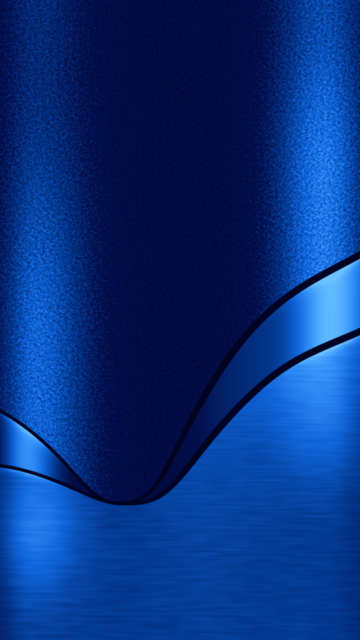
This background is drawn by a WebGL 1 fragment shader. Its source:

```glsl
precision highp float;
// Blue metal background: a grained dark panel above, a brushed panel below,
// and a glossy ribbon between two dark-edged curves. Cubic spans shape the
// curves; column glows drive one shared ramp from deep navy to icy blue.

#define ASPECT 0.5625
#define LEFT_GLOW 0.1
#define RIGHT_GLOW 0.9
#define GRAIN_SCALE 270.0
#define GRAIN_AMOUNT 0.85
#define BRUSH_AMOUNT 0.22
#define THIN_EDGE 0.0026
#define THICK_EDGE 0.0054

uniform vec2 u_resolution;

// Gradient noise
vec2 gradientAt(vec2 cell) {
  float n = fract(sin(dot(cell, vec2(127.1, 311.7))) * 43758.5);
  return vec2(cos(n * 6.2832), sin(n * 6.2832));
}

float gradientNoise(vec2 p) {
  vec2 i = floor(p), f = fract(p);
  vec2 u = f * f * f * (f * (f * 6.0 - 15.0) + 10.0);
  vec2 e = vec2(1.0, 0.0);
  float a = dot(gradientAt(i), f);
  float b = dot(gradientAt(i + e.xy), f - e.xy);
  float c = dot(gradientAt(i + e.yx), f - e.yx);
  float d = dot(gradientAt(i + e.xx), f - e.xx);
  return mix(mix(a, b, u.x), mix(c, d, u.x), u.y);
}

// Cubic span between knots holding (x, height, slope)
float span(float x, vec3 a, vec3 b) {
  float w = b.x - a.x, t = (x - a.x) / w, s = 1.0 - t;
  return s * s * ((1.0 + 2.0 * t) * a.y + t * w * a.z)
       + t * t * ((1.0 + 2.0 * s) * b.y - s * w * b.z);
}

float upperCurve(float x) {
  vec3 shoulder = vec3(0.2, 0.264, -0.64), trough = vec3(0.32, 0.214, 0.0);
  vec3 rise = vec3(0.42, 0.234, 0.6), steep = vec3(0.52, 0.332, 1.1);
  vec3 bend = vec3(0.7, 0.486, 0.62);
  if (x < shoulder.x) return span(x, vec3(0.0, 0.358, -0.3), shoulder);
  if (x < trough.x) return span(x, shoulder, trough);
  if (x < rise.x) return span(x, trough, rise);
  if (x < steep.x) return span(x, rise, steep);
  if (x < bend.x) return span(x, steep, bend);
  return span(x, bend, vec3(1.0, 0.602, 0.31));
}

float lowerCurve(float x) {
  vec3 shoulder = vec3(0.24, 0.228, -0.25), trough = vec3(0.34, 0.213, 0.0);
  vec3 rise = vec3(0.44, 0.224, 0.33), steep = vec3(0.55, 0.29, 0.73);
  vec3 bend = vec3(0.75, 0.409, 0.45);
  if (x < shoulder.x) return span(x, vec3(0.0, 0.272, -0.06), shoulder);
  if (x < trough.x) return span(x, shoulder, trough);
  if (x < rise.x) return span(x, trough, rise);
  if (x < steep.x) return span(x, rise, steep);
  if (x < bend.x) return span(x, steep, bend);
  return span(x, bend, vec3(1.0, 0.482, 0.25));
}

// Vertical offset to a curve, corrected to true distance by its slope
float curveDistance(float offset, float rise) {
  float slope = rise / (0.004 * ASPECT);
  return offset / sqrt(1.0 + slope * slope);
}

// Column of light with separate falloff on each side
float glow(float x, float centre, float leftWidth, float rightWidth) {
  float d = (x - centre) / (x < centre ? leftWidth : rightWidth);
  return exp(-d * d);
}

// Shared metal ramp, level 0 to 5
vec3 metal(float level) {
  vec3 c = mix(vec3(0.0, 0.02, 0.19), vec3(0.01, 0.06, 0.30), clamp(level, 0.0, 1.0));
  c = mix(c, vec3(0.01, 0.22, 0.56), clamp(level - 1.0, 0.0, 1.0));
  c = mix(c, vec3(0.06, 0.39, 0.85), clamp(level - 2.0, 0.0, 1.0));
  c = mix(c, vec3(0.21, 0.58, 0.98), clamp(level - 3.0, 0.0, 1.0));
  return mix(c, vec3(0.42, 0.76, 1.0), clamp(level - 4.0, 0.0, 1.0));
}

void main() {
  vec2 uv = gl_FragCoord.xy / u_resolution;
  vec2 p = uv * vec2(ASPECT, 1.0);
  float x = uv.x, y = uv.y, soft = 1.0 / u_resolution.y;
  float upper = upperCurve(x), lower = lowerCurve(x);
  float dUpper = curveDistance(y - upper, upperCurve(x + 0.002) - upperCurve(x - 0.002));
  float dLower = curveDistance(y - lower, lowerCurve(x + 0.002) - lowerCurve(x - 0.002));
  float edge = mix(THIN_EDGE, THICK_EDGE, smoothstep(0.35, 0.6, x));

  // Grained upper panel
  float panel = 0.65 + mix(2.3, 0.95, smoothstep(0.45, 0.9, y)) * glow(x, LEFT_GLOW, 0.09, 0.14);
  panel += mix(2.75, 1.7, smoothstep(0.72, 1.0, y)) * glow(x, RIGHT_GLOW, 0.13, 0.11);
  mat2 turn = mat2(0.8, 0.6, -0.6, 0.8);
  float grain = gradientNoise(turn * p * GRAIN_SCALE) + 0.6 * gradientNoise(p * GRAIN_SCALE * 0.63);
  vec3 color = metal(panel + grain * GRAIN_AMOUNT * (0.45 + 0.2 * panel));

  // Glossy ribbon, with glints under its top edge
  float sides = glow(x, 0.07, 0.1, 0.07) + glow(x, 0.95, 0.12, 0.1);
  float ribbon = 0.5 + 1.3 * smoothstep(0.4, 0.75, x) + 3.0 * glow(x, 0.92, 0.1, 0.1);
  ribbon += 3.4 * glow(x, 0.075, 0.065, 0.085);
  ribbon += 1.4 * sides * exp(-max(-dUpper - edge, 0.0) / 0.005);
  color = mix(metal(ribbon), color, smoothstep(-soft, soft, dUpper));

  // Brushed lower panel, with a bright rim
  float depth = max(-dLower - edge, 0.0);
  float sheet = 2.0 + 0.65 * exp(-depth / 0.1) * smoothstep(0.3, 0.7, x);
  sheet += 1.5 * glow(x, RIGHT_GLOW, 0.14, 0.11) * smoothstep(0.16, 0.42, y);
  sheet += 1.5 * glow(x, LEFT_GLOW, 0.1, 0.12) * glow(y, 0.18, 0.11, 0.12);
  sheet -= 0.5 * glow(x, 0.0, 0.04, 0.04) + 0.3 * glow(x, 1.0, 0.05, 0.05);
  sheet += 1.8 * sides * exp(-depth / 0.005);
  float brush = gradientNoise(p * vec2(14.0, 230.0)) + 0.7 * gradientNoise(p * vec2(31.0, 117.0) + 9.0);
  color = mix(metal(sheet + brush * BRUSH_AMOUNT), color, smoothstep(-soft, soft, dLower));

  // Dark edges along both curves
  float outline = min(abs(dUpper), abs(dLower)) - edge;
  color = mix(vec3(0.0, 0.01, 0.13), color, smoothstep(-soft, soft, outline));
  gl_FragColor = vec4(color, 1.0);
}
```
